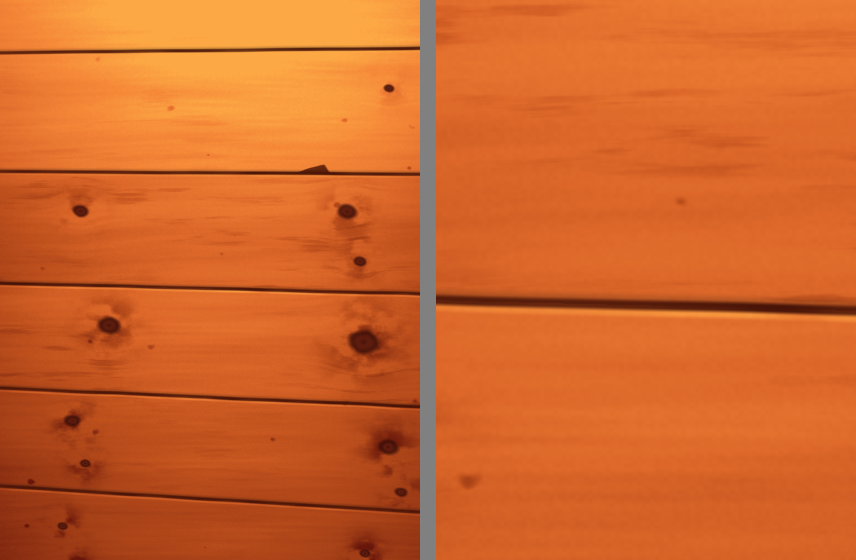
Left, the full canvas; right, a detail of the centre.
Reproduce this texture procedurally as a Shadertoy shader.

```glsl
// Wall of six stained pine boards under warm light falling off downward.
// Five slightly fanning seams split the canvas; each board gets stretched
// noise for grain, hashed knots that bend the grain, flecks and streaks.
#define SEAMS 5
#define SEAM_HALF_WIDTH 0.0028
#define SEAM_SOFTNESS 0.0016
#define BEVEL_WIDTH 0.0050
#define LIGHT_FALLOFF 0.60
#define VIGNETTE 0.16
#define GRAIN_AMOUNT 0.13
#define STREAK_AMOUNT 0.11
#define KNOT_MIN 0.006
#define KNOT_GROWTH 0.017
#define HALO_DEPTH 0.34
#define FILM_NOISE 0.022

const vec3 GAP_COLOR = vec3(0.27, 0.07, 0.025);
const vec3 KNOT_COLOR = vec3(0.22, 0.05, 0.03);
const vec3 HEART_COLOR = vec3(0.40, 0.12, 0.06);
const vec3 CHIP_COLOR = vec3(0.40, 0.15, 0.04);

float hash(vec2 p) {
    return fract(sin(dot(p, vec2(127.1, 311.7))) * 43758.5);
}

float noise(vec2 p) {
    vec2 i = floor(p), f = fract(p);
    f = f * f * (3.0 - 2.0 * f);
    return mix(mix(hash(i), hash(i + vec2(1, 0)), f.x),
               mix(hash(i + vec2(0, 1)), hash(i + vec2(1, 1)), f.x), f.y);
}

float fbm(vec2 p) {
    float sum = 0.0, amp = 0.5;
    for (int i = 0; i < 4; i++) {
        sum += amp * noise(p);
        p = p * 2.03 + 17.3;
        amp *= 0.5;
    }
    return sum / 0.9375;
}

// Depth below the top edge of seam i, at x from 0 to 1.
float seamDepth(float i, float x) {
    return 0.094 + i * (0.218 - 0.0061 * i) + x * (0.0137 * i - 0.008);
}

// Stain colours from shadow to lamp light.
vec3 stain(float tone) {
    vec3 c = mix(vec3(0.41, 0.09, 0.04), vec3(0.60, 0.22, 0.08), clamp((tone - 0.15) / 0.20, 0.0, 1.0));
    c = mix(c, vec3(0.74, 0.31, 0.11), clamp((tone - 0.35) / 0.17, 0.0, 1.0));
    c = mix(c, vec3(0.86, 0.40, 0.16), clamp((tone - 0.52) / 0.13, 0.0, 1.0));
    c = mix(c, vec3(0.96, 0.53, 0.22), clamp((tone - 0.65) / 0.18, 0.0, 1.0));
    return mix(c, vec3(0.99, 0.66, 0.27), clamp((tone - 0.83) / 0.12, 0.0, 1.0));
}

void mainImage(out vec4 fragColor, in vec2 fragCoord) {
    vec2 uv = fragCoord / iResolution.xy;
    float px = 1.0 / iResolution.y, aspect = iResolution.x / iResolution.y;
    vec2 p = vec2(uv.x * aspect, 1.0 - uv.y);

    // Board index and signed distance to the nearest seam (positive below).
    float board = 0.0, gap = 9.0, seam = 0.0;
    for (int i = 0; i < SEAMS; i++) {
        float d = p.y - seamDepth(float(i), uv.x) + 0.0012 * (noise(vec2(p.x * 14.0, float(i) * 7.0)) - 0.5);
        board += step(0.0, d);
        if (abs(d) < abs(gap)) { gap = d; seam = float(i); }
    }

    // Knots: up to two per board, each with a smaller companion nearby.
    vec2 grainPos = p;
    float halo = 0.0, core = 0.0, heart = 0.0;
    float girth = exp(-0.7 * (board - 3.0) * (board - 3.0));
    for (int k = 0; k < 4; k++) {
        float side = mod(float(k), 2.0), small = step(1.5, float(k));
        vec2 seed = vec2(board * 3.7 + 1.3, side * 5.1 + 2.0);
        float present = step(hash(seed + 9.0 + small), 0.29 * board - 0.1 * small);
        float x = mix(0.20, 0.86, side) + 0.14 * (hash(seed) - 0.5) + 0.03 * small;
        float v = fract(0.28 + 0.3 * hash(seed + 4.0) + 0.42 * small);
        float y = mix(seamDepth(board - 1.0, x), seamDepth(board, x), v);
        float r = (KNOT_MIN + KNOT_GROWTH * girth * (0.6 + 0.4 * side)) * mix(1.0, 0.6, small);
        vec2 d = p - vec2(x * aspect, y);
        vec2 tilted = vec2(d.x + 0.2 * d.y, d.y - 0.2 * d.x) * vec2(0.82, 1.12);
        float e = length(tilted) / r + 0.2 * (noise(p * 70.0) - 0.5);
        float smudge = fbm(vec2(p.x * 30.0, p.y * 38.0) + seed);
        float spread = exp(-dot(d, d) / (r * r * 6.0 + 0.0006));
        grainPos.y -= present * d.y * 0.75 * spread;
        halo += present * spread * smoothstep(0.36, 0.7, smudge) * min(0.25 + 0.25 * board, 1.0);
        core = max(core, present * (1.0 - smoothstep(0.7, 1.2 + px / r, e)));
        heart = max(heart, present * (1.0 - smoothstep(0.4, 0.85, e)) * smoothstep(0.0, 0.35, e));
    }

    // Lamp light, board tint, grain, streaks and flecks.
    float tone = 1.025 - LIGHT_FALLOFF * p.y;
    float off = 2.0 * (uv.x - 0.55);
    tone -= VIGNETTE * off * off + 0.08 * exp(-4.0 * (board - 2.0) * (board - 2.0));
    vec2 g = grainPos + vec2(board * 5.3, board * 0.37);
    g.y += 0.018 * (noise(g * vec2(3.0, 5.0)) - 0.5);
    tone += GRAIN_AMOUNT * (fbm(g * vec2(2.5, 26.0)) - 0.5);
    tone += 0.25 * GRAIN_AMOUNT * (noise(g * vec2(9.0, 170.0)) - 0.5);
    float worn = 0.15 + 0.85 * exp(-0.6 * (board - 2.5) * (board - 2.5));
    float streak = smoothstep(0.54, 0.8, fbm(g * vec2(12.0, 105.0) + 31.0));
    tone -= STREAK_AMOUNT * worn * streak * smoothstep(0.25, 0.6, noise(g * vec2(5.0, 14.0)));
    vec2 cell = p * vec2(9.0, 12.0), id = floor(cell);
    vec2 toFleck = fract(cell) - 0.25 - 0.5 * vec2(hash(id), hash(id + 7.0));
    float size = 0.03 + 0.05 * hash(id + 5.0);
    float fleck = length(toFleck * vec2(0.9, 1.0)) + 0.06 * (noise(p * 130.0) - 0.5);
    tone -= 0.22 * (1.0 - smoothstep(0.0, size, fleck)) * step(0.8, hash(id + 3.0));
    tone -= HALO_DEPTH * min(halo, 1.3);
    tone += FILM_NOISE * (noise(p * 380.0) - 0.5);

    vec3 color = stain(tone);
    color = mix(color, KNOT_COLOR, 0.85 * core);
    color = mix(color, HEART_COLOR, 0.7 * heart);

    // Seams: soft shade above, lit bevel below, dark gap between.
    color *= 1.0 - 0.22 * smoothstep(-0.009, -0.002, gap) * step(gap, 0.0);
    float bevel = smoothstep(0.0, 0.003, gap) * (1.0 - smoothstep(BEVEL_WIDTH, BEVEL_WIDTH + 0.003, gap));
    bevel *= smoothstep(0.0, 2.0, seam) * (0.4 + 0.5 * noise(p * vec2(30.0, 4.0)));
    color = mix(color, stain(tone + 0.18), bevel);
    float soft = max(SEAM_SOFTNESS, px);
    float line = 1.0 - smoothstep(SEAM_HALF_WIDTH - soft, SEAM_HALF_WIDTH + soft, abs(gap));
    color = mix(color, GAP_COLOR, line * (0.78 + 0.2 * noise(vec2(p.x * 22.0, seam * 9.0))));

    // Splintered chip along the lower edge of the second board.
    float along = (uv.x - 0.685) / 0.105;
    float below = p.y - seamDepth(1.0, uv.x);
    float chipTop = below + 0.016 * smoothstep(0.0, 0.9, along) + 0.003 * (noise(p * 60.0) - 0.5);
    float chip = smoothstep(-0.0015, 0.0015, chipTop) * smoothstep(0.0, 0.05, along);
    chip *= (1.0 - smoothstep(0.93, 1.0, along - 8.0 * below)) * (1.0 - smoothstep(-0.002, 0.002, below));
    color = mix(color, mix(CHIP_COLOR, GAP_COLOR, noise(p * vec2(40.0, 160.0))), 0.9 * chip);

    fragColor = vec4(clamp(color, 0.0, 1.0), 1.0);
}
```
